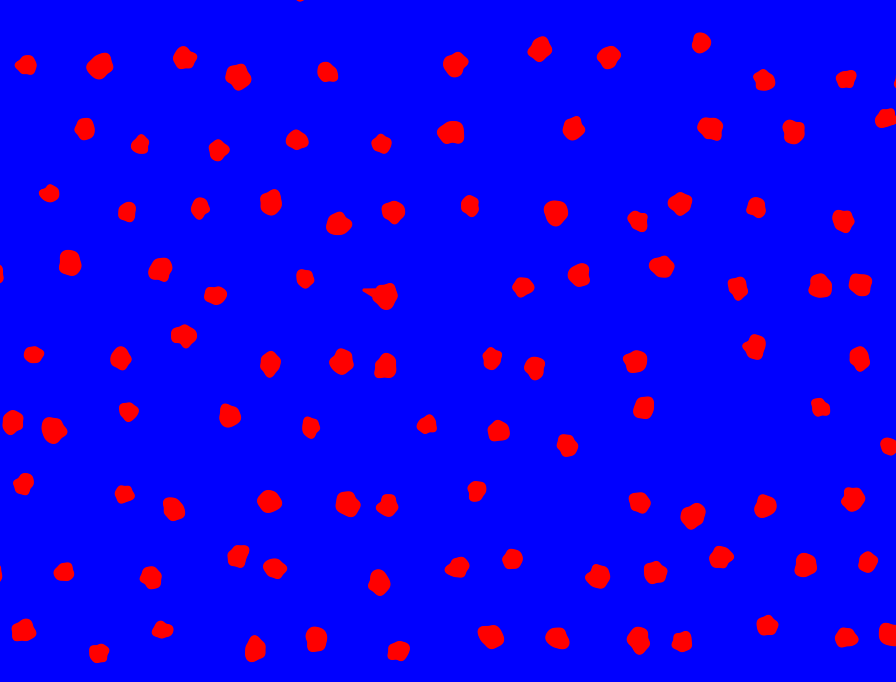
This pattern is drawn by a Shadertoy shader. Its source:

```glsl
const vec3 FIELD_BLUE = vec3(0.0, 0.0, 1.0);
const vec3 GRAIN_RED = vec3(1.0, 0.0, 0.0);
const float CELL = 0.107;        // grid spacing, canvas height = 1
const float FILL = 0.88;         // share of cells holding a grain
const float JITTER = 0.58;       // scatter inside a cell
const float TAIL_SHARE = 0.03;   // share of grains with a thin tail

float hash(vec2 p) {
    return fract(sin(dot(p, vec2(127.1, 311.7))) * 43758.5453);
}

vec2 hash2(vec2 p) {
    return vec2(hash(p), hash(p + 57.3));
}

// Rounded lump whose outline is bent by a few angular waves
float lumpDistance(vec2 p, float radius, vec2 id) {
    float angle = atan(p.y, p.x);
    float outline = 1.0;
    for (int k = 2; k <= 6; k++) {
        float n = float(k);
        float phase = 6.2832 * hash(id + 3.7 * n);
        float amount = (0.3 + hash(id + 9.1 * n)) * 0.19 / n;
        outline += amount * cos(n * angle + phase);
    }
    return length(p) - radius * outline;
}

// Tapered streak from the centre to the tip
float tailDistance(vec2 p, vec2 tip, float radius) {
    float h = clamp(dot(p, tip) / dot(tip, tip), 0.0, 1.0);
    return length(p - tip * h) - radius * mix(0.65, 0.14, h);
}

float grainDistance(vec2 p, vec2 id) {
    float radius = mix(0.0134, 0.0188, hash(id + 21.4));
    float d = lumpDistance(p, radius, id);
    if (hash(id + 83.6) < TAIL_SHARE) {
        vec2 tip = radius * vec2(-1.7, 0.8 * hash(id + 5.2) - 0.3);
        d = min(d, tailDistance(p, tip, radius));
    }
    return d;
}

// Nearest grain on a staggered, jittered grid
float scatterDistance(vec2 p) {
    vec2 g = p / CELL;
    float nearest = 1.0;
    for (int j = -1; j <= 1; j++) {
        float row = floor(g.y) + float(j);
        float shift = 0.5 * mod(row, 2.0);
        for (int i = -1; i <= 1; i++) {
            vec2 id = vec2(floor(g.x - shift) + float(i), row);
            if (hash(id + 40.9) > FILL) continue;
            vec2 center = id + vec2(shift, 0.0) + 0.5 + JITTER * (hash2(id + 13.5) - 0.5);
            nearest = min(nearest, grainDistance(p - center * CELL, id));
        }
    }
    return nearest;
}

void mainImage(out vec4 fragColor, in vec2 fragCoord) {
    vec2 p = fragCoord / iResolution.y;
    float edge = 0.6 / iResolution.y;
    float grain = 1.0 - smoothstep(-edge, edge, scatterDistance(p));
    fragColor = vec4(mix(FIELD_BLUE, GRAIN_RED, grain), 1.0);
}
```
